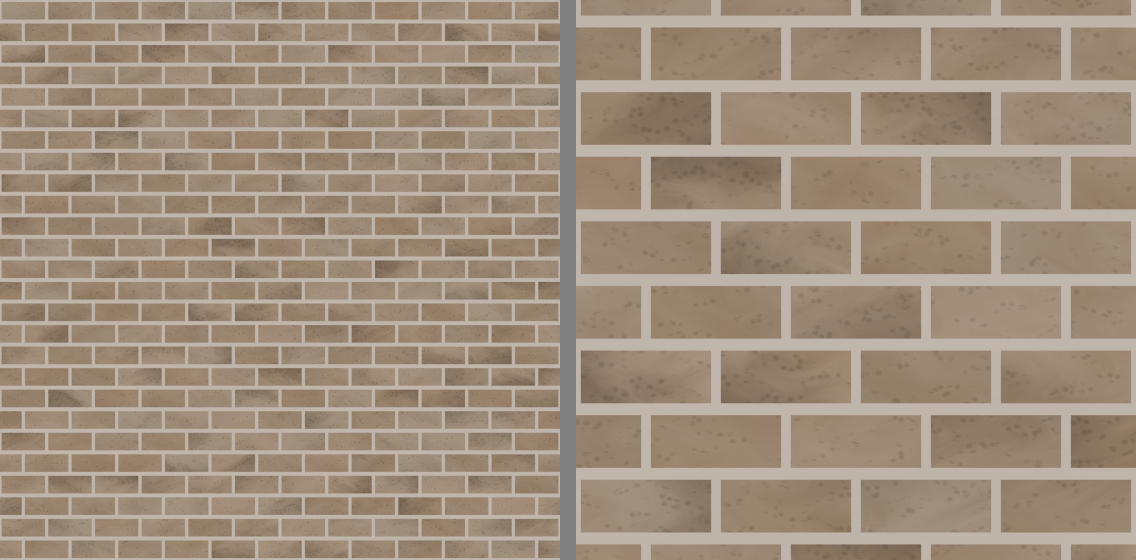
Left, the full canvas; right, a detail of the centre.
Write a WebGL 1 fragment shader that draws this texture.

```glsl
precision highp float;
// Running-bond wall of slim clay bricks with pale, even mortar joints.
// Each brick gets a hashed tone, a warped-sine smudge that fades to one side,
// and fine cellular pitting; all ids wrap so the wall tiles.

#define COLUMNS 12.0
#define ROWS 26.0
#define JOINT vec2(0.0058, 0.0071)
#define MORTAR_COLOR vec3(0.750, 0.710, 0.670)
#define PALE_CLAY vec3(0.636, 0.568, 0.492)
#define OCHRE_CLAY vec3(0.588, 0.496, 0.404)
#define SOOT_COLOR vec3(0.425, 0.365, 0.295)
#define SOOT_AMOUNT 0.75
#define PIT_GRID vec2(168.0, 182.0)
#define PIT_DEPTH 0.11
#define GRAIN_DEPTH 0.012

uniform vec2 u_resolution;

vec2 hash2(vec2 cell) {
  vec3 h = fract(cell.xyx * vec3(0.1031, 0.1030, 0.0973));
  h += dot(h, h.yzx + 33.33);
  return fract((h.xx + h.yz) * h.zy);
}

// Cloudy field of roughly -1..1 from rotated, warped sines.
float layeredSines(vec2 p) {
  float sum = 0.0;
  float weight = 0.5;
  for (int i = 0; i < 5; i++) {
    p += 0.6 * sin(p.yx * 1.3 + 1.7);
    sum += weight * sin(p.x) * cos(p.y);
    p = mat2(1.36, 1.18, -1.18, 1.36) * p + 2.3;
    weight *= 0.6;
  }
  return sum;
}

// Cellular noise: distance to the nearest point, wrapping over the canvas.
float cellular(vec2 uv) {
  vec2 p = uv * PIT_GRID;
  vec2 base = floor(p);
  float nearest = 2.0;
  for (int y = -1; y <= 1; y++) {
    for (int x = -1; x <= 1; x++) {
      vec2 cell = base + vec2(float(x), float(y));
      vec2 point = cell + hash2(mod(cell, PIT_GRID) + 7.0);
      nearest = min(nearest, length(point - p));
    }
  }
  return nearest;
}

void main() {
  vec2 uv = gl_FragCoord.xy / u_resolution;
  vec2 grid = vec2(COLUMNS, ROWS);

  // Brick layout: even rows, counted from the bottom, shift by half a brick.
  vec2 p = uv * grid;
  p.x += 0.5 * mod(floor(p.y) + 1.0, 2.0);
  vec2 id = mod(floor(p), grid);
  vec2 local = fract(p) - 0.5;

  // Antialiased brick face, with edges measured in canvas units.
  vec2 inset = 0.5 * (1.0 / grid - JOINT) - abs(local) / grid;
  vec2 cover = smoothstep(-0.75 / u_resolution, 0.75 / u_resolution, inset);
  float face = cover.x * cover.y;

  // Per-brick randomness and smudges, stretched along the brick.
  vec2 tone = hash2(id + 3.0);
  vec2 wear = hash2(id + 61.0);
  vec2 phase = 40.0 * hash2(id + 127.0);
  float cloud = layeredSines(local * vec2(3.2, 2.4) + phase);
  float streak = layeredSines(local * vec2(9.0, 11.0) + phase.yx);

  // Clay body drifts between pale and ochre.
  float ochre = 0.42 + 0.8 * (tone.x - 0.5) + 0.45 * cloud + 0.08 * streak;
  vec3 clay = mix(PALE_CLAY, OCHRE_CLAY, clamp(ochre, 0.0, 1.0));
  clay += (tone.y - 0.5) * vec3(0.016, -0.004, -0.008);

  // Soot gathers towards one end or edge of the more worn bricks.
  float angle = 6.2832 * wear.y;
  float side = dot(local, vec2(cos(angle), sin(angle)));
  float dirt = smoothstep(-0.45, 0.75, side + 0.4 * cloud + 0.12 * streak);
  float soot = dirt * (0.12 + 0.88 * wear.x * wear.x * wear.x);
  clay = mix(clay, SOOT_COLOR, SOOT_AMOUNT * soot);

  // Pits show only in patches; a faint grain covers every face.
  float pits = 1.0 - smoothstep(0.1, 0.45, cellular(uv));
  float patches = smoothstep(0.05, 0.6, streak + 0.5 * soot);
  clay *= 1.0 - PIT_DEPTH * pits * patches;
  clay += GRAIN_DEPTH * streak;

  // Mortar stays nearly flat, with a slow tiling drift.
  float drift = sin(6.2832 * (2.0 * uv.x + sin(6.2832 * uv.y)));
  vec3 mortar = MORTAR_COLOR + 0.004 * drift;

  gl_FragColor = vec4(mix(mortar, clay, face), 1.0);
}
```
